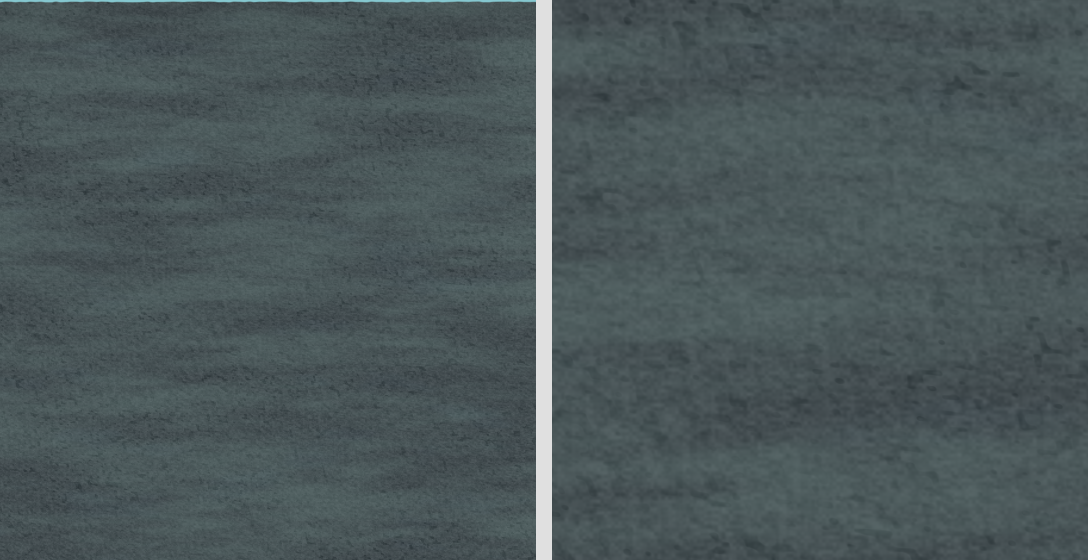
Left: the whole. Right: its middle third, enlarged.
This texture is drawn by a Shadertoy shader. Its source:

```glsl
float hash(vec2 p) {
    return fract(sin(dot(p, vec2(127.1, 311.7))) * 43758.5453);
}

float noise(vec2 p) {
    vec2 i = floor(p), f = fract(p);
    f = f * f * (3.0 - 2.0 * f);
    return mix(mix(hash(i), hash(i + vec2(1, 0)), f.x),
               mix(hash(i + vec2(0, 1)), hash(i + vec2(1, 1)), f.x), f.y);
}

float fbm(vec2 p) {
    float sum = 0.0, amplitude = 0.5;
    for (int i = 0; i < 5; i++) {
        sum += amplitude * noise(p);
        p = p * 2.03 + vec2(17.3, 9.1);
        amplitude *= 0.55;
    }
    return sum / 1.055;
}

void mainImage(out vec4 fragColor, in vec2 fragCoord) {
    vec2 uv = fragCoord / iResolution.y;

    // Broken horizontal bands with thinner wisps
    vec2 warped = uv + vec2(0.0, 0.010 * (noise(uv * vec2(9.0, 14.0)) - 0.5));
    float bands = fbm(warped * vec2(4.0, 21.0));
    float wisps = fbm(warped * vec2(11.0, 62.0) + 40.0);
    float tone = smoothstep(0.27, 0.73, mix(bands, wisps, 0.35));
    vec3 slate = vec3(0.262, 0.298, 0.312);
    vec3 teal = vec3(0.318, 0.378, 0.381);
    vec3 color = mix(slate, teal, tone);

    // Fine nap, rougher in the darker bands
    vec2 slanted = uv + vec2(0.25 * uv.y, 0.08 * uv.x);
    float grain = noise(slanted * vec2(215.0, 285.0)) - 0.5;
    float fuzz = noise(uv * 470.0 + 70.0) - 0.5;
    float roughness = mix(1.15, 0.8, tone);
    color += (0.050 * grain + 0.042 * fuzz) * roughness;

    // Small dark pits, denser in patches
    float pits = smoothstep(0.66, 0.88, noise(slanted * vec2(165.0, 215.0) + 23.0));
    float patches = smoothstep(0.35, 0.65, fbm(uv * vec2(7.0, 16.0) + 90.0));
    color -= 0.048 * pits * mix(0.5, 1.0, patches) * roughness;

    // Faint bluish stains and a slight darkening near the top
    color += vec3(0.0, 0.003, 0.008) * smoothstep(0.60, 0.75, fbm(uv * vec2(7.0, 22.0) + 31.0));
    color *= 1.0 - 0.06 * smoothstep(0.88, 1.0, uv.y);

    // Pale strip above the ragged upper edge
    float edge = 0.9965 + 0.0015 * (noise(vec2(uv.x * 110.0, 3.0)) - 0.5);
    color = mix(color, vec3(0.52, 0.78, 0.81), smoothstep(edge - 0.0015, edge + 0.0015, uv.y));

    fragColor = vec4(color, 1.0);
}
```
